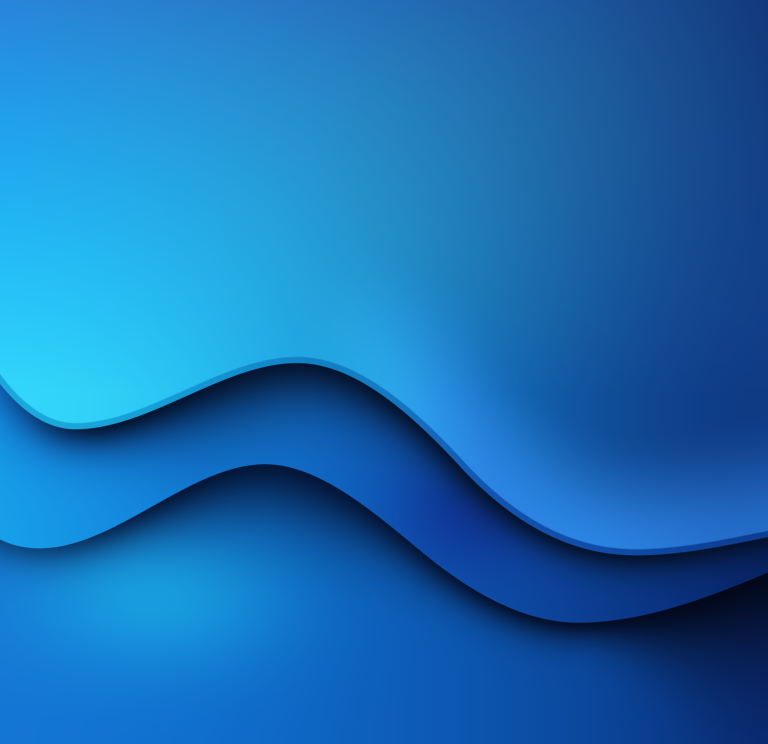
Give the GLSL for this background, as a Shadertoy shader.

```glsl
// Layered blue paper waves: a bright top sheet with a thin rim, a middle band
// and a floor, each cut by a smooth cubic curve and shaded by the sheet above.
// Colours come from quadratic gradients; shadows from distance to the curves.

// Quadratic gradient passing through a, b, c at t = 0, 0.5, 1.
vec3 gradient(vec3 a, vec3 b, vec3 c, float t) {
    return a * (1.0 - t) * (1.0 - 2.0 * t) + b * 4.0 * t * (1.0 - t) + c * t * (2.0 * t - 1.0);
}

// Cubic Hermite curve; each knot holds x, height, slope.
float curveHeight(vec3 knots[6], float x) {
    int i = 0;
    for (int k = 1; k < 5; k++) if (x > knots[k].x) i = k;
    vec3 a = knots[i], b = knots[i + 1];
    float span = b.x - a.x, t = (x - a.x) / span, u = 1.0 - t;
    return mix(a.y, b.y, t * t * (3.0 - 2.0 * t)) + span * t * u * (a.z * u - b.z * t);
}

// Approximate signed distance, positive above the curve.
float curveDistance(vec3 knots[6], vec2 p) {
    float e = 0.002;
    float slope = (curveHeight(knots, p.x + e) - curveHeight(knots, p.x - e)) / (2.0 * e);
    slope *= iResolution.y / iResolution.x;
    return (p.y - curveHeight(knots, p.x)) / sqrt(1.0 + slope * slope);
}

float bump(float x, float center, float width) {
    float d = (x - center) / width;
    return exp(-d * d);
}

float shadow(float depth, float width) {
    return exp(-pow(max(depth, 0.0) / width, 1.4));
}

vec3 topSheet(vec2 p, float edge) {
    float v = clamp((1.0 - p.y) / 0.53, 0.0, 1.0);
    float x = mix(p.x, smoothstep(0.0, 1.0, p.x), v);
    vec3 high = gradient(vec3(0.16, 0.52, 0.85), vec3(0.14, 0.43, 0.72), vec3(0.07, 0.22, 0.48), x);
    vec3 middle = gradient(vec3(0.13, 0.69, 0.95), vec3(0.14, 0.55, 0.78), vec3(0.075, 0.25, 0.53), x);
    vec3 low = gradient(vec3(0.20, 0.84, 0.98), vec3(0.10, 0.55, 0.82), vec3(0.06, 0.23, 0.52), x);
    vec3 color = gradient(high, middle, low, v);

    // Light gathered along the falling edge
    vec3 glow = mix(vec3(0.18, 0.73, 0.95), vec3(0.17, 0.52, 0.89), smoothstep(0.42, 0.66, p.x));
    glow = mix(glow, vec3(0.14, 0.42, 0.78), smoothstep(0.75, 1.0, p.x));
    color = mix(color, glow, smoothstep(0.17, 0.0, edge) * smoothstep(0.36, 0.56, p.x));

    // Thin rim
    float pixel = 1.0 / iResolution.y;
    vec3 tint = mix(vec3(0.5, 0.79, 0.88), vec3(0.35, 0.58, 0.74), smoothstep(0.35, 0.8, p.x));
    return color * mix(tint, vec3(1.0), smoothstep(-pixel, pixel, edge - 0.0083));
}

vec3 middleBand(vec2 p, float depth) {
    vec3 color = gradient(vec3(0.09, 0.63, 0.92), vec3(0.06, 0.37, 0.73), vec3(0.03, 0.14, 0.40), p.x);
    float indigo = bump(p.x, 0.61, 0.10) * bump(p.y, 0.31, 0.08);
    color = mix(color, vec3(0.06, 0.18, 0.58), 0.7 * indigo);

    // Broad under the crest, narrow elsewhere
    float width = 0.024 + 0.036 * bump(p.x, 0.36, 0.15);
    float blueShade = shadow(depth, width * 1.8) * (1.0 - smoothstep(0.2, 0.4, p.x));
    color = mix(color, vec3(0.04, 0.30, 0.70), 0.6 * blueShade);
    float strength = smoothstep(-0.06, 0.16, p.x) * 0.96;
    return mix(color, vec3(0.015, 0.065, 0.16), strength * shadow(depth, width));
}

vec3 floorSheet(vec2 p, float depth) {
    vec3 color = gradient(vec3(0.08, 0.46, 0.83), vec3(0.05, 0.37, 0.73), vec3(0.04, 0.17, 0.46), p.x);
    float glow = bump(p.x, 0.20, 0.17) * bump(p.y, 0.20, 0.10);
    color = mix(color, vec3(0.10, 0.65, 0.89), 0.85 * glow);

    float width = 0.026 + 0.044 * bump(p.x, 0.36, 0.13) + 0.08 * smoothstep(0.75, 1.0, p.x);
    float strength = mix(0.5, 0.97, smoothstep(0.0, 0.25, p.x));
    vec3 dark = mix(vec3(0.015, 0.075, 0.20), vec3(0.01, 0.025, 0.09), smoothstep(0.5, 0.95, p.x));
    return mix(color, dark, strength * shadow(depth, width));
}

void mainImage(out vec4 fragColor, in vec2 fragCoord) {
    vec2 p = fragCoord / iResolution.xy;
    float pixel = 0.75 / iResolution.y;

    vec3 upperKnots[6] = vec3[6](
        vec3(0.0, 0.484, -1.29), vec3(0.098, 0.423, 0.0), vec3(0.387, 0.512, 0.0),
        vec3(0.599, 0.373, -1.12), vec3(0.828, 0.2535, 0.0), vec3(1.0, 0.278, 0.207));
    vec3 lowerKnots[6] = vec3[6](
        vec3(0.0, 0.275, -0.52), vec3(0.052, 0.263, 0.0), vec3(0.345, 0.376, 0.0),
        vec3(0.547, 0.260, -0.86), vec3(0.753, 0.163, 0.0), vec3(1.0, 0.2305, 0.435));

    float upper = curveDistance(upperKnots, p);
    float lower = curveDistance(lowerKnots, p);

    // Stack the sheets from back to front
    vec3 color = floorSheet(p, -lower);
    color = mix(color, middleBand(p, -upper), smoothstep(-pixel, pixel, lower));
    color = mix(color, topSheet(p, upper), smoothstep(-pixel, pixel, upper));
    fragColor = vec4(color, 1.0);
}
```
